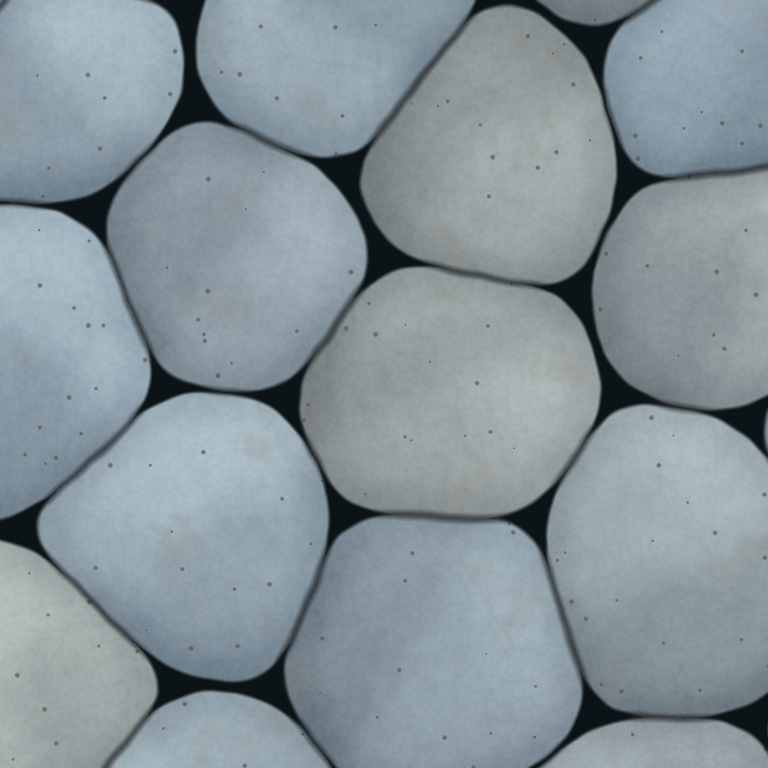
A WebGL 1 fragment shader for this texture:

```glsl
precision highp float;
uniform vec2 u_resolution;

// Layout, in canvas units or pebble units
const float PEBBLE_SIZE = 0.325;
const float JITTER = 0.58;
const float ROUNDING = 0.1;
const float OVERLAP = 0.022;
const float EDGE_SOFTNESS = 0.009;
const float OUTLINE_WOBBLE = 0.022;
const float GRAIN_SCALE = 150.0;
const float PIT_SCALE = 48.0;
const float SPECK_SCALE = 30.0;
const vec2 LIGHT = vec2(0.12, 0.34);
const mat2 TURN = mat2(0.8, 0.6, -0.6, 0.8);

// Colours
const vec3 GAP = vec3(0.045, 0.075, 0.085);
const vec3 STONE_DARK = vec3(0.44, 0.49, 0.525);
const vec3 STONE_LIGHT = vec3(0.715, 0.775, 0.795);
const vec3 WARMTH = vec3(0.022, 0.004, -0.022);
const vec3 STAIN = vec3(0.56, 0.55, 0.52);
const vec3 SPECK = vec3(0.33, 0.30, 0.27);

vec2 hash2(vec2 p) {
  vec3 q = fract(p.xyx * vec3(0.1031, 0.1030, 0.0973));
  q += dot(q, q.yzx + 33.33);
  return fract((q.xx + q.yz) * q.zy);
}

// Layered, bent sines, roughly -1 to 1
float waves(vec2 p) {
  float sum = 0.0, amplitude = 0.5;
  for (int i = 0; i < 5; i++) {
    sum += amplitude * sin(p.x + 1.4 * sin(p.y));
    p = 1.9 * TURN * p + 3.1;
    amplitude *= 0.6;
  }
  return sum;
}

// Cellular noise: distance to the nearest point, and that point's hash
vec2 cellular(vec2 p) {
  vec2 cell = floor(p), nearest = vec2(9.0, 0.0);
  for (int y = -1; y <= 1; y++)
    for (int x = -1; x <= 1; x++) {
      vec2 id = cell + vec2(x, y);
      vec2 h = hash2(id + 71.0);
      float dist = length(id + h - p);
      if (dist < nearest.x) nearest = vec2(dist, fract(h.x * 7.0 + h.y * 13.0));
    }
  return nearest;
}

// Pebble centres on jittered, staggered rows
vec2 pebbleCentre(vec2 id) {
  vec2 stagger = vec2(0.5 * mod(id.y, 2.0), 0.0);
  return id + stagger + 0.5 + JITTER * (hash2(id + 19.0) - 0.5);
}

vec2 nearestPebble(vec2 p) {
  vec2 cell = floor(p), best = cell;
  float bestDist = 9.0;
  for (int y = -2; y <= 2; y++)
    for (int x = -2; x <= 2; x++) {
      vec2 id = cell + vec2(x, y);
      float dist = length(pebbleCentre(id) - p);
      if (dist < bestDist) { bestDist = dist; best = id; }
    }
  return best;
}

// x: depth inside the rounded outline, y: distance to the closest neighbour
vec2 pebbleDepth(vec2 p, vec2 id, vec2 centre) {
  float sum = 0.0, contact = 9.0;
  for (int y = -2; y <= 2; y++)
    for (int x = -2; x <= 2; x++) {
      if (x == 0 && y == 0) continue;
      vec2 other = pebbleCentre(id + vec2(x, y));
      float dist = dot(0.5 * (centre + other) - p, normalize(other - centre));
      sum += exp(-dist / ROUNDING);
      contact = min(contact, dist);
    }
  return vec2(OVERLAP - ROUNDING * log(sum), contact);
}

void main() {
  vec2 uv = gl_FragCoord.xy / u_resolution.y;
  vec2 p = TURN * uv / PEBBLE_SIZE + 5.3;
  p += OUTLINE_WOBBLE * vec2(waves(p.yx * 2.6), waves(p * 2.6 + 4.0));

  vec2 id = nearestPebble(p);
  vec2 centre = pebbleCentre(id);
  vec2 depth = pebbleDepth(p, id, centre);
  vec2 local = p - centre;
  vec2 random = hash2(id + 43.0);

  // Soft light, one worn facet per pebble, darker rim
  float angle = 6.2832 * random.x;
  vec2 facetAxis = vec2(cos(angle), sin(angle));
  float mottle = waves(uv * 13.0 + 20.0 * random);
  float facet = smoothstep(-0.16, 0.16, dot(local, facetAxis) + 0.05 * mottle);
  float rim = 1.0 - smoothstep(0.0, 0.17, depth.x);
  float tone = 0.55 + dot(local, TURN * LIGHT) + 0.26 * (random.y - 0.5);
  tone += 0.26 * (facet - 0.5) + 0.09 * mottle - 0.26 * rim;

  // Grain and shallow pits
  tone += 0.11 * (0.5 - cellular(uv * GRAIN_SCALE).x);
  tone += 0.10 * (0.45 - cellular(uv * PIT_SCALE + mottle).x);
  vec3 stone = mix(STONE_DARK, STONE_LIGHT, clamp(tone, -0.15, 1.1));
  stone += WARMTH * (2.0 * fract(random.x * 5.0 + random.y) - 0.8);

  // Tan stains and scattered specks
  float stain = smoothstep(0.45, 1.1, waves(uv * 17.0 + 9.0));
  stone = mix(stone, STAIN, 0.3 * stain);
  vec2 speck = cellular(uv * SPECK_SCALE);
  float speckSize = 0.04 + 0.07 * fract(speck.y * 37.0);
  float speckMask = step(0.8, speck.y) * (1.0 - smoothstep(0.4, 1.3, speck.x / speckSize));
  stone = mix(stone, SPECK, 0.65 * speckMask);

  // Contact shadows, then the dark gaps
  stone *= mix(0.5, 1.0, smoothstep(0.0, 0.028, depth.y));
  float cover = smoothstep(-EDGE_SOFTNESS, EDGE_SOFTNESS, depth.x);
  gl_FragColor = vec4(mix(GAP, stone, cover), 1.0);
}
```
